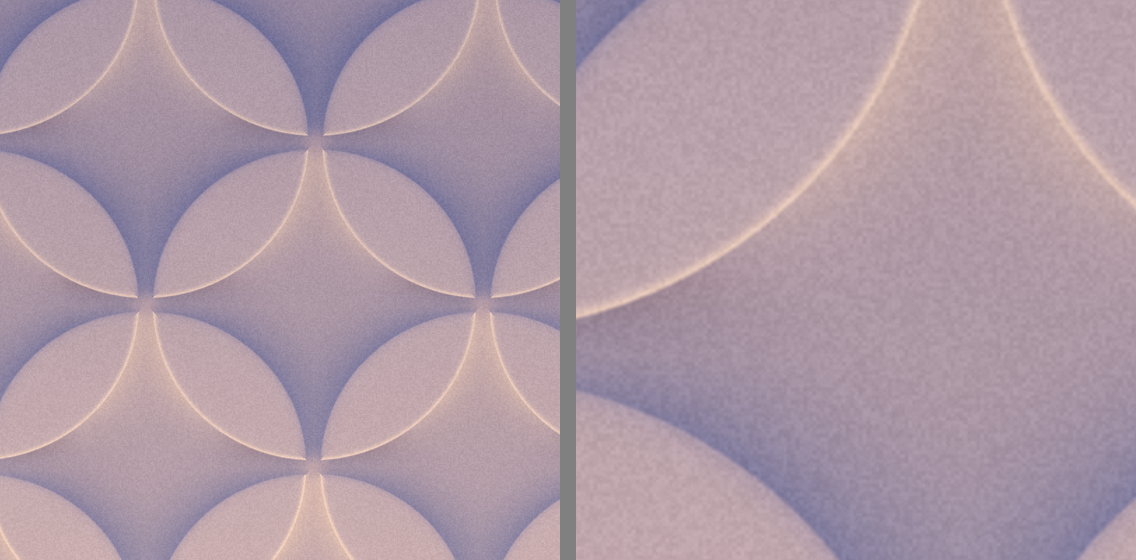
Left, the full canvas; right, a detail of the centre.
This pattern is drawn by a WebGL 2 fragment shader. Its source:

```glsl
#version 300 es
precision highp float;
// Relief wall of overlapping circles: raised petals around concave diamonds.
// A diagonal lattice gives each point its diamond; distance to the petal arc
// then drives the warm light, cool shadow, rims and a fine surface grain.

uniform vec2 u_resolution;
out vec4 fragColor;

const vec2 NODE_ORIGIN = vec2(0.2604, 0.4557);  // one meeting point of petal tips
const vec2 NODE_STEP = vec2(0.301, 0.2897);     // half width and height of a repeat
const float ARC_RADIUS = 0.958;                 // below 1 leaves a gap at the tips

const vec3 FIELD_MID = vec3(0.68, 0.595, 0.645);
const vec3 FIELD_TOP = vec3(0.76, 0.65, 0.655);
const vec3 FIELD_LOW = vec3(0.57, 0.53, 0.63);
const vec3 GLOW = vec3(0.84, 0.72, 0.675);
const vec3 BROWN = vec3(0.58, 0.48, 0.52);
const vec3 SHADOW = vec3(0.47, 0.46, 0.61);
const vec3 NODE = vec3(0.71, 0.61, 0.65);
const vec3 PETAL = vec3(0.735, 0.64, 0.67);
const vec3 RIM_LIGHT = vec3(0.91, 0.79, 0.73);
const vec3 RIM_COOL = vec3(0.60, 0.55, 0.66);
const vec3 ROOM_TINT = vec3(0.12, 0.09, 0.04);  // warmth gained from top to bottom

float hash(vec2 p) {
  vec3 h = fract(vec3(p.xyx) * 0.1031);
  h += dot(h, h.yzx + 33.33);
  return fract((h.x + h.y) * h.z);
}

float valueNoise(vec2 p) {
  vec2 i = floor(p), f = fract(p);
  f = f * f * (3.0 - 2.0 * f);
  float low = mix(hash(i), hash(i + vec2(1, 0)), f.x);
  float high = mix(hash(i + vec2(0, 1)), hash(i + vec2(1, 1)), f.x);
  return mix(low, high, f.y);
}

// Canvas to lattice units, slightly wider towards the top.
vec2 toLattice(vec2 uv) {
  float widen = 1.0 + 0.023 * (uv.y - NODE_ORIGIN.y);
  return (uv - NODE_ORIGIN) / (NODE_STEP * vec2(widen, 1.0));
}

// Position relative to the centre of the enclosing diamond cell.
vec2 diamondLocal(vec2 q) {
  vec2 turned = vec2(q.x + q.y, q.x - q.y);
  vec2 f = mod(turned, 2.0) - 1.0;
  return 0.5 * vec2(f.x + f.y, f.x - f.y);
}

// Positive in the recessed field, negative on a petal.
float arcDistance(vec2 d) {
  return length(1.0 - abs(d)) - ARC_RADIUS;
}

vec3 fieldColor(vec2 d, float dist) {
  float e = max(dist, 0.0);
  float upper = smoothstep(-0.08, 0.16, d.y);
  float side = abs(d.x) - abs(d.y);
  vec3 c = mix(FIELD_MID, FIELD_TOP, smoothstep(0.1, 0.9, d.y));
  c = mix(c, FIELD_LOW, smoothstep(0.0, 0.75, -d.y));

  // Light spilling from the lower petal edges, dull brown near the side tips.
  float lit = 1.0 - smoothstep(-0.35, 0.5, side);
  c = mix(c, GLOW, 0.8 * upper * lit * exp(-e / 0.075));
  c = mix(c, BROWN, 0.85 * upper * smoothstep(0.1, 0.65, side) * exp(-e / 0.11));

  // Cool shadow along the upper petal edges.
  float cool = mix(0.9, 0.65, smoothstep(0.2, 0.9, abs(side)));
  c = mix(c, SHADOW, cool * (1.0 - upper) * exp(-e / 0.13));

  // Pale ground where four tips meet.
  vec2 a = abs(d);
  float nodeDist = length(vec2(1.0 - max(a.x, a.y), min(a.x, a.y)));
  return mix(c, NODE, exp(-nodeDist * nodeDist / 0.006));
}

vec3 petalColor(vec2 d, float dist) {
  float depth = max(-dist, 0.0);
  float lowerEdge = smoothstep(-0.02, 0.02, d.y);
  float light = 0.9 * exp(-pow(depth / 0.016, 2.0)) + 0.18 * exp(-depth / 0.035);
  float shade = 0.65 * exp(-depth / 0.022);
  vec3 c = mix(PETAL, RIM_COOL, shade * (1.0 - lowerEdge));
  return mix(c, RIM_LIGHT, min(light, 1.0) * lowerEdge);
}

void main() {
  vec2 uv = gl_FragCoord.xy / u_resolution;
  vec2 d = diamondLocal(toLattice(uv));
  float dist = arcDistance(d);

  // Smooth edge, at least one pixel wide.
  float pixel = 1.0 / (min(u_resolution.x, u_resolution.y) * NODE_STEP.y);
  float blur = max(pixel, 0.006);
  vec3 color = mix(petalColor(d, dist), fieldColor(d, dist), smoothstep(-blur, blur, dist));

  // Room light, soft patches and grain.
  color += ROOM_TINT * (0.47 - uv.y);
  color += 0.012 * (valueNoise(uv * 7.0) - 0.5);
  color += 0.05 * (valueNoise(uv * 400.0) - 0.5);
  color += 0.02 * (hash(floor(uv * 512.0)) - 0.5);
  fragColor = vec4(color, 1.0);
}
```
